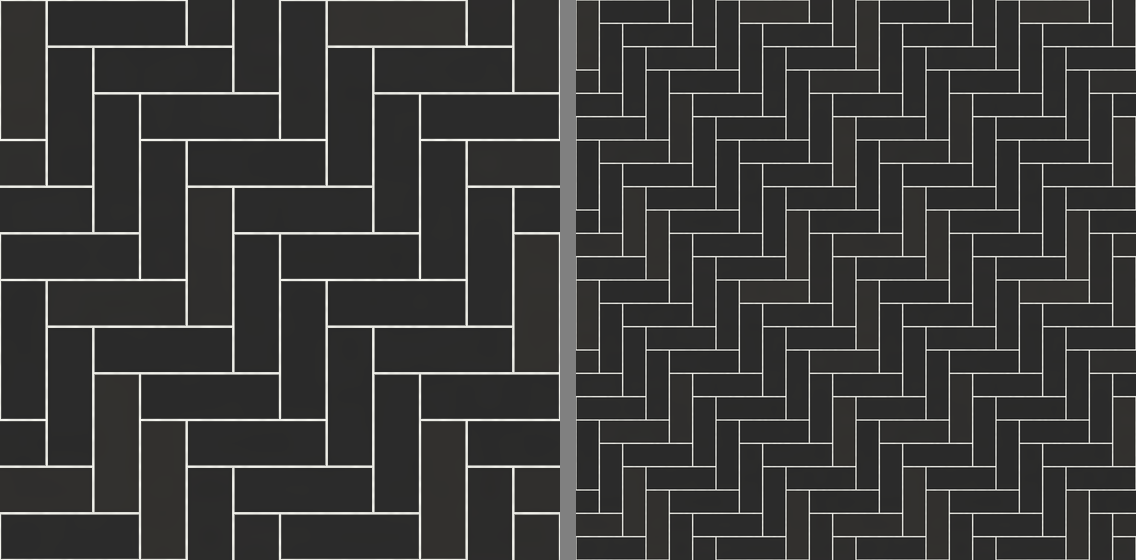
Left: one tile. Right: repeated 2 by 2.
Write a three.js fragment shader that draws this pattern.

```glsl
// Herringbone of charcoal 3:1 tiles with thin pale grout, on a 12 by 12 cell grid.
// The diagonal index of a cell tells which tile owns it; a hash of the tile's
// wrapped origin varies its tone, and wrapping noise adds faint mottling.
varying vec2 vUv;

float hash(vec2 p) {
  vec3 q = fract(vec3(p.xyx) * 0.1031);
  q += dot(q, q.yzx + 33.33);
  return fract((q.x + q.y) * q.z);
}

// Value noise that repeats every "period" lattice steps.
float wrapNoise(vec2 uv, float period) {
  vec2 p = uv * period;
  vec2 i = floor(p);
  vec2 f = fract(p);
  f = f * f * (3.0 - 2.0 * f);
  vec2 a = mod(i, period);
  vec2 b = mod(i + 1.0, period);
  return mix(mix(hash(a), hash(vec2(b.x, a.y)), f.x),
             mix(hash(vec2(a.x, b.y)), hash(b), f.x), f.y);
}

void main() {
  // Cells counted from the upper left, so the stairs descend to the right.
  vec2 p = vec2(vUv.x, 1.0 - vUv.y) * 12.0;
  vec2 cell = floor(p);
  float diagonal = floor(mod(cell.x - cell.y + 0.5, 6.0));

  // Steps 1 to 3 lie in a flat tile; 0, 5 and 4 run down an upright one.
  bool flatTile = diagonal > 0.5 && diagonal < 3.5;
  vec2 size = flatTile ? vec2(3.0, 1.0) : vec2(1.0, 3.0);
  vec2 origin = cell - (flatTile ? vec2(diagonal - 1.0, 0.0)
                                 : vec2(0.0, mod(6.0 - diagonal, 6.0)));
  vec2 local = p - origin;
  vec2 inset = min(local, size - local);
  float edge = min(inset.x, inset.y);
  vec2 id = mod(origin + 0.5, 12.0);

  // Tile: mostly neutral charcoal, with a few lighter and warmer ones.
  float warm = smoothstep(0.62, 0.95, hash(id + 7.0));
  float cloud = wrapNoise(vUv, 24.0) - 0.5;
  vec3 tile = mix(vec3(0.168, 0.168, 0.167), vec3(0.197, 0.191, 0.182), warm);
  tile += 0.006 * (hash(id + 31.0) - 0.5) + 0.005 * cloud;
  tile *= mix(0.96, 1.0, smoothstep(0.02, 0.12, edge));

  // Grout: off-white with slight blotches.
  float blotch = wrapNoise(vUv, 96.0) - 0.5;
  vec3 grout = vec3(0.935, 0.935, 0.91) + 0.06 * blotch;

  float soft = 0.6 * max(fwidth(p.x), fwidth(p.y));
  float coverage = smoothstep(0.026 - soft, 0.026 + soft, edge);
  gl_FragColor = vec4(mix(grout, tile, coverage), 1.0);
}
```
